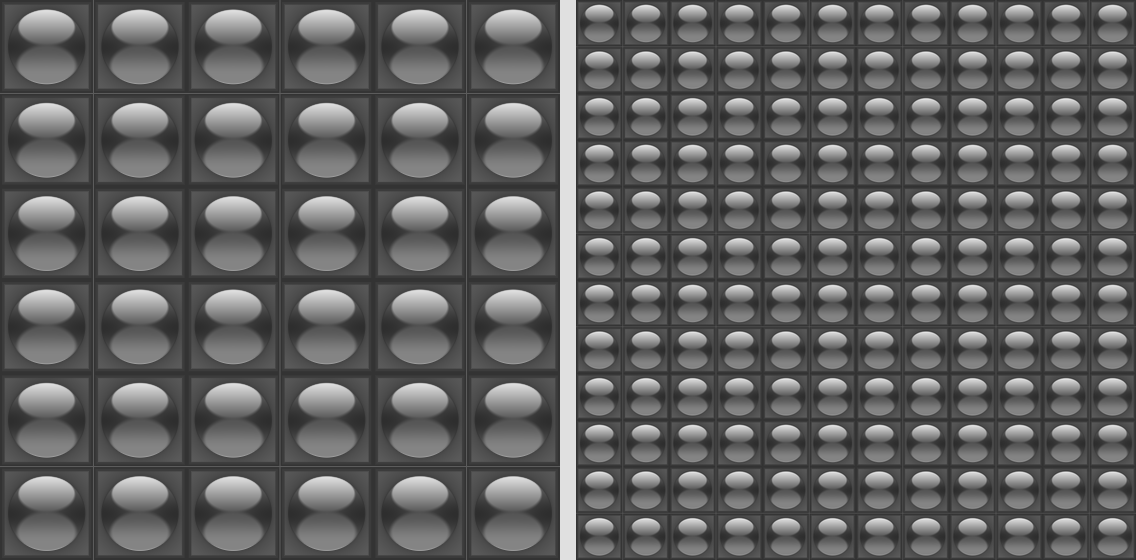
Left, the tile; right, the same tile 2 across and 2 down.
This pattern is drawn by a Shadertoy shader. Its source:

```glsl
// Grid of glossy grey domes, each set in a square bevelled plate.
// Every cell layers box and ellipse distances with soft vertical gradients;
// thin bright seams run along some of the cell boundaries.

#define REPEATS 6.0
#define PLATE_HALF 0.450
#define FRAME_HALF 0.478
#define DOME_RADII vec2(0.414, 0.403)
#define GLOSS_RADII vec2(0.308, 0.198)
#define GLOSS_CENTRE vec2(0.0, 0.203)
#define GLOW_RADII vec2(0.320, 0.225)
#define GLOW_CENTRE vec2(0.0, -0.205)
#define SEAM_HALF 0.004
#define SEAM_GREY 0.43
#define GAP_GREY 0.20
#define FRAME_GREY 0.235

// Antialiased coverage of the region where d is negative
float coverage(float d, float pixel) {
    return clamp(0.5 - d / pixel, 0.0, 1.0);
}

// Approximate signed distance to an ellipse
float ellipse(vec2 p, vec2 radii) {
    float k = length(p / radii);
    float slope = length(p / (radii * radii));
    return k * (k - 1.0) / max(slope, 0.001);
}

float square(vec2 p, float halfSize) {
    return max(abs(p.x), abs(p.y)) - halfSize;
}

// Frame and recessed plate, brighter toward the corners
float plateShade(vec2 p, float pixel) {
    float shade = mix(GAP_GREY, FRAME_GREY, coverage(square(p, FRAME_HALF), pixel));
    float corner = smoothstep(0.36, 0.64, length(p));
    float plate = 0.285 + 0.065 * corner - 0.015 * p.y;
    return mix(shade, plate, coverage(square(p, PLATE_HALF), pixel * 1.3));
}

// Dark waist, lower glow, rim light and upper gloss
float domeShade(vec2 p, float edge, float pixel) {
    float shade = mix(0.175, 0.40, smoothstep(0.0, 0.40, abs(p.y + 0.01)));
    shade += 0.10 * exp(-p.x * p.x * 22.0) * (1.0 - smoothstep(0.0, 0.3, abs(p.y)));

    float glow = 1.0 - smoothstep(-0.035, 0.025, ellipse(p - GLOW_CENTRE, GLOW_RADII));
    float glowGrey = mix(0.53, 0.34, smoothstep(-0.30, 0.0, p.y));
    shade = mix(shade, glowGrey, glow * 0.92);

    float rim = smoothstep(-0.018, 0.0, edge);
    shade = mix(shade, 0.20, 0.65 * rim * smoothstep(-0.38, -0.15, p.y));
    shade = mix(shade, 0.68, 0.75 * rim * smoothstep(-0.31, -0.40, p.y));

    vec2 g = p - GLOSS_CENTRE;
    float softness = max(pixel, mix(0.035, 0.016, smoothstep(-0.15, 0.1, g.y)));
    float gloss = 1.0 - smoothstep(-softness, softness * 0.4, ellipse(g, GLOSS_RADII));
    float height = clamp(0.5 + 0.5 * g.y / GLOSS_RADII.y, 0.0, 1.0);
    return mix(shade, mix(0.33, 0.90, height), gloss);
}

void mainImage(out vec4 fragColor, in vec2 fragCoord) {
    vec2 grid = fragCoord / iResolution.xy * REPEATS;
    float pixel = REPEATS / min(iResolution.x, iResolution.y);
    vec2 p = fract(grid) - 0.5;

    float shade = plateShade(p, pixel);

    // Dome with a faint contact shadow
    float edge = ellipse(p, DOME_RADII);
    shade *= 1.0 - 0.13 * exp(-max(edge, 0.0) * 55.0);
    shade = mix(shade, domeShade(p, edge, pixel), coverage(edge, pixel));

    // Seams: alternate columns, and the row lines two cells from the middle
    vec2 boundary = mod(floor(grid + 0.5), REPEATS);
    vec2 gap = 0.5 - abs(p);
    float column = step(0.5, mod(boundary.x, 2.0));
    float row = 1.0 - step(0.5, abs(abs(boundary.y - 0.5 * REPEATS) - 2.0));
    float seam = max(column * coverage(gap.x - SEAM_HALF, pixel),
                     row * coverage(gap.y - SEAM_HALF, pixel));
    shade = mix(shade, SEAM_GREY, seam);

    fragColor = vec4(vec3(shade), 1.0);
}
```
